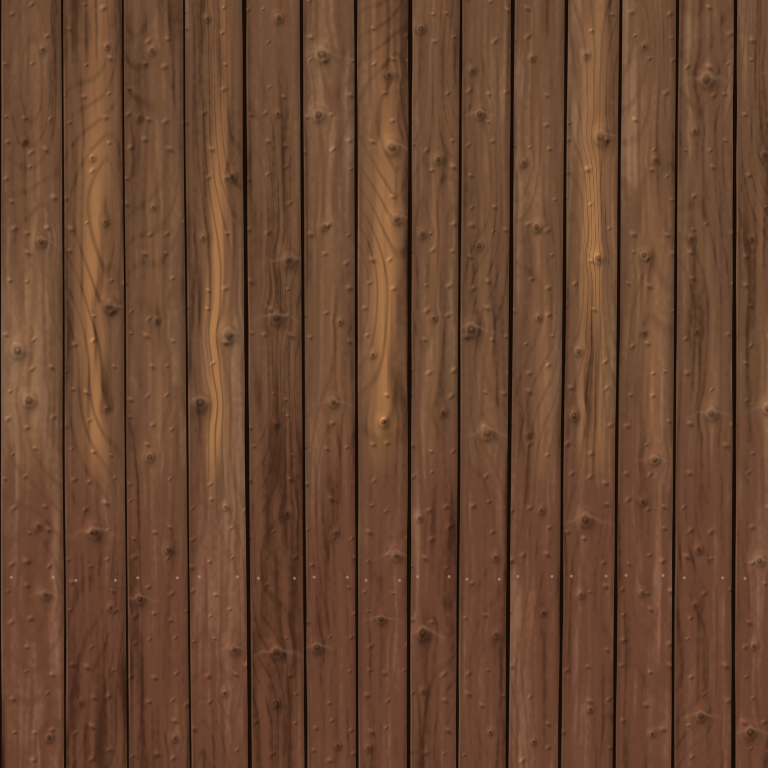
Write a three.js fragment shader that draws this texture.

```glsl
// Weathered brown timber cladding: fourteen upright boards with grain, knots and dark gaps.
varying vec2 vUv;

const float TAU = 6.2831853;
const float PITCH = 0.0737;       // mean board width
const float LEAN = 0.009;         // sideways drift of the gaps
const float GAP_MIN = 0.0007;     // half width of a gap
const float GAP_MAX = 0.0022;
const float SOFT = 0.0011;        // edge smoothing
const float KNOT_ROW = 0.125;     // spacing of knots along a board
const vec2 PIT_CELL = vec2(0.026, 0.036);
const float WEAR_END = 0.39;      // height below which the boards stay unworn
const float NAIL_Y = 0.248;
const vec3 GAP = vec3(0.09, 0.045, 0.02);
const vec3 DARK = vec3(0.27, 0.17, 0.115);
const vec3 BROWN = vec3(0.41, 0.28, 0.20);
const vec3 PALE = vec3(0.55, 0.41, 0.31);
const vec3 HONEY = vec3(0.68, 0.47, 0.29);
const vec3 NAIL = vec3(0.66, 0.57, 0.48);

float hash(vec2 p) {
  vec3 q = fract(p.xyx * 0.1031);
  q += dot(q, q.yzx + 33.33);
  return fract((q.x + q.y) * q.z);
}

float noise(vec2 p) {
  vec2 i = floor(p), f = fract(p);
  f = f * f * (3.0 - 2.0 * f);
  return mix(mix(hash(i), hash(i + vec2(1.0, 0.0)), f.x),
             mix(hash(i + vec2(0.0, 1.0)), hash(i + 1.0), f.x), f.y);
}

// Left edge of a board; widths swell and shrink across the wall
float seam(float i) {
  float a = TAU * i / 13.0;
  float jitter = 0.005 * (hash(vec2(i, 7.0)) - 0.5) * step(0.5, i);
  return i * PITCH + 0.0098 * (1.0 - cos(a)) + 0.0135 * sin(a) + jitter;
}

// Lit bump: bright on the upper left, dark on the lower right
float relief(vec2 d) {
  return exp(-dot(d, d)) * dot(d, vec2(-0.9, 1.2));
}

// Small raised scars scattered over the wood
float pits(vec2 p) {
  vec2 cell = floor(p / PIT_CELL);
  vec2 centre = 0.25 + 0.5 * vec2(hash(cell + 11.0), hash(cell + 37.0));
  vec2 d = (fract(p / PIT_CELL) - centre) * PIT_CELL;
  float size = mix(0.0022, 0.0042, hash(cell + 53.0));
  d.y += d.x * (hash(cell + 71.0) - 0.5);
  return relief(d / vec2(size, size * 0.85)) * step(0.42, hash(cell + 91.0));
}

void main() {
  vec2 p = vUv;
  p.x -= LEAN * (0.5 - p.y) * sin(TAU * p.x);
  p.x += 0.0012 * (noise(vec2(p.x * 12.0, p.y * 5.0)) - 0.5);

  // Find the board
  float id = 0.0;
  for (int i = 1; i < 15; i++) id += step(seam(float(i)), p.x);
  float left = seam(id), right = seam(id + 1.0);
  float u = (p.x - left) / (right - left);
  float seed = hash(vec2(id, 19.0));

  // Knots bend the grain around them
  vec2 g = p;
  float knotShade = 0.0, whisker = 0.0;
  float row = floor(p.y / KNOT_ROW);
  for (int j = -1; j <= 1; j++) {
    vec2 key = vec2(id * 3.0 + 5.0, row + float(j) + 20.0);
    float big = hash(key + 61.0);
    float r = mix(0.004, 0.0105, big * big);
    vec2 c = vec2(mix(left, right, 0.2 + 0.6 * hash(key)),
                  (row + float(j) + 0.15 + 0.7 * hash(key + 29.0)) * KNOT_ROW);
    vec2 d = (p - c) / vec2(r, r * 1.15);
    float q = length(d);
    g.x -= d.x * r * 0.75 * exp(-0.2 * q * q);
    float rings = 0.5 + 0.5 * cos(q * 7.0 + 2.0 * noise(d * 2.0 + key));
    knotShade += exp(-q * q) * (0.32 * rings - 0.3) + 0.35 * relief(d * 0.9);
    float arc = d.y + 0.28 * abs(d.x) - 0.5 + 0.6 * (noise(d + key) - 0.5);
    whisker += exp(-arc * arc * 14.0) * exp(-0.1 * d.x * d.x) * step(0.62, big);
  }

  // Grain from coarse figure to fine fibre
  vec2 offset = vec2(id * 17.3, id * 5.7);
  g.x += 0.006 * (noise(g * vec2(24.0, 9.0) + offset) - 0.5);
  float broad = noise(g * vec2(24.0, 3.5) + offset);
  float streak = noise(g * vec2(85.0, 4.0) + offset);
  float fibre = noise(g * vec2(230.0, 13.0) + offset);
  float grit = noise(p * vec2(260.0, 150.0));
  float figure = noise(g * vec2(20.0, 4.5) + offset + 40.0) * 7.0 + u * 3.0;
  float line = smoothstep(0.3, 0.48, abs(fract(figure) - 0.5));
  float tone = 0.52 + 0.30 * (broad - 0.5) + 0.36 * (streak - 0.5) + 0.32 * (fibre - 0.5)
             + 0.12 * (grit - 0.5) - 0.10 * line + 0.16 * (seed - 0.5);
  vec3 col = mix(DARK, BROWN, smoothstep(0.05, 0.5, tone));
  col = mix(col, PALE, smoothstep(0.48, 1.0, tone));

  // Greyer above, redder below
  float height = smoothstep(0.2, 0.55, p.y + 0.1 * (broad - 0.5));
  col *= mix(vec3(0.99, 0.92, 0.92), vec3(1.01, 1.03, 1.02), height);

  // Sun-worn centres, strongest on boards 1, 3, 6 and 10
  float k = floor(sqrt(2.0 * id + 0.01));
  float strong = step(0.5, id) * (1.0 - step(0.5, abs(k * (k + 1.0) * 0.5 - id)));
  float across = (u - 0.52 + 0.2 * (broad - 0.5)) / 0.24;
  float fade = smoothstep(WEAR_END - 0.03, WEAR_END + 0.06, p.y + 0.07 * (streak - 0.5));
  fade *= mix(1.0, 0.45, smoothstep(0.6, 0.95, p.y));
  float worn = exp(-across * across) * fade * mix(0.28 * seed + 0.08, 0.88, strong);
  col = mix(col, HONEY, worn * smoothstep(0.15, 0.85, 0.55 * streak + 0.45 * fibre + 0.12));
  col *= 1.0 - 0.22 * worn * line;

  // Knots, scars and nail heads
  col *= 1.0 + knotShade + 0.42 * pits(p);
  col = mix(col, PALE, 0.45 * min(whisker, 1.0));
  vec2 nail = vec2(abs(u - 0.5) - 0.32, 0.0) * (right - left);
  nail.y = p.y - NAIL_Y - 0.008 * (seed - 0.5);
  col = mix(col, NAIL, 0.7 * (1.0 - smoothstep(0.001, 0.0028, length(nail))));

  // Shaded board edges, pale lips and dark gaps
  float dl = p.x - left, dr = right - p.x;
  col *= mix(0.8, 1.0, smoothstep(0.0, 0.010, min(dl, dr)));
  float gapId = id + step(dr, dl);
  float w = mix(GAP_MIN, GAP_MAX, hash(vec2(gapId, 43.0)));
  w *= 0.8 + 0.4 * noise(vec2(gapId * 9.0, p.y * 14.0));
  float lip = exp(-pow((dl - w - 0.0018) / 0.0012, 2.0));
  col = mix(col, PALE, 0.5 * lip * noise(vec2(id * 13.0, p.y * 7.0)));
  col = mix(GAP, col, smoothstep(w - SOFT * 0.5, w + SOFT, min(dl, dr)));
  gl_FragColor = vec4(clamp(col, 0.0, 1.0), 1.0);
}
```
